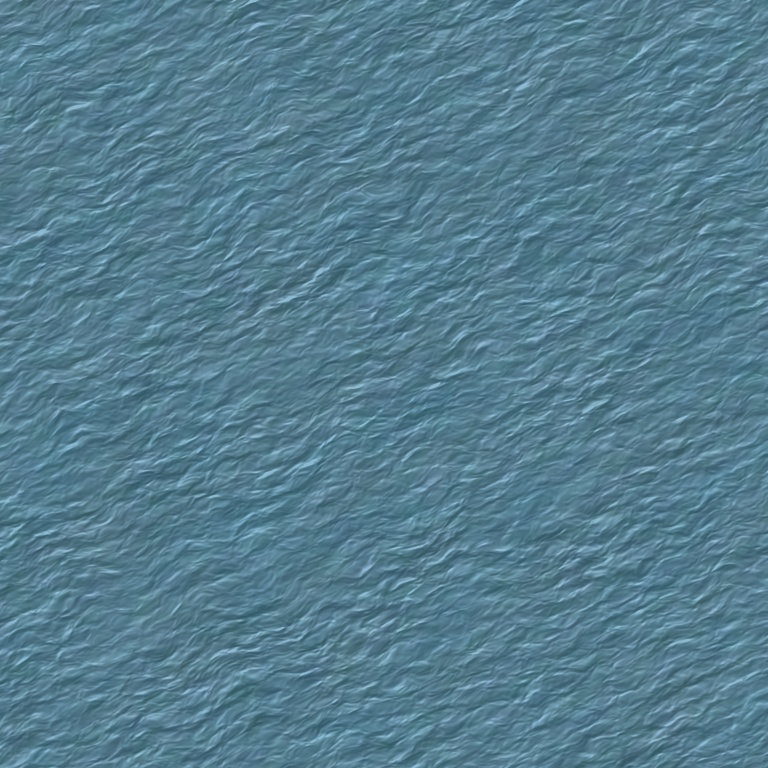
This texture is drawn by a WebGL 1 fragment shader. Its source:

```glsl
precision highp float;
// Wind-ruffled blue-grey water: a warped, stretched gradient-noise height field
// runs in short slanting crests and is lit from the upper left by its slope.
// Broad noise varies the roughness, brightness and tint in patches.

uniform vec2 u_resolution;

vec2 hashGradient(vec2 cell) {
  vec2 k = vec2(dot(cell, vec2(127.1, 311.7)), dot(cell, vec2(269.5, 183.3)));
  return fract(sin(k) * 43758.5453) * 2.0 - 1.0;
}

float noise(vec2 p) {
  vec2 i = floor(p);
  vec2 f = p - i;
  vec2 w = f * f * f * (f * (f * 6.0 - 15.0) + 10.0);
  float a = dot(hashGradient(i), f);
  float b = dot(hashGradient(i + vec2(1.0, 0.0)), f - vec2(1.0, 0.0));
  float c = dot(hashGradient(i + vec2(0.0, 1.0)), f - vec2(0.0, 1.0));
  float d = dot(hashGradient(i + 1.0), f - 1.0);
  return mix(mix(a, b, w.x), mix(c, d, w.x), w.y);
}

// Coordinates along and across a direction given in radians
vec2 alongAcross(vec2 p, float angle) {
  float c = cos(angle);
  float s = sin(angle);
  return vec2(c * p.x + s * p.y, c * p.y - s * p.x);
}

float waveHeight(vec2 uv) {
  vec2 q = alongAcross(uv, 0.4) * vec2(23.0, 48.0);

  // Bend the crests, then wrinkle them
  q.y += 0.9 * noise(q * vec2(0.5, 0.2) + 31.7);
  q += 0.3 * vec2(noise(q * 1.5 + 5.3), noise(q * 1.5 + 71.9));

  float height = 0.0;
  float amplitude = 1.0;
  for (int octave = 0; octave < 4; octave++) {
    height += amplitude * noise(q);
    q = alongAcross(q, 0.08) * 1.75 + vec2(17.3, 41.9);
    amplitude *= 0.6;
  }
  return height;
}

void main() {
  vec2 uv = gl_FragCoord.xy / u_resolution.y;

  // Slope towards the light
  vec2 toLight = vec2(-0.5, 0.87) * 0.0012;
  float relief = 9.6 * (waveHeight(uv - toLight) - waveHeight(uv + toLight));

  // Calm and rough patches, and long brighter streaks
  vec2 streak = alongAcross(uv, 0.55);
  float roughness = 0.97 + 0.6 * noise(streak * vec2(5.0, 10.0) + 13.1);
  float swell = noise(streak * vec2(6.0, 15.0) + 57.3)
              + 0.9 * noise(streak * vec2(18.0, 36.0) + 91.7);
  relief *= roughness;

  // Lit faces glint more strongly than shaded ones darken
  float tone = relief + 0.12 * (relief * relief - 1.0) + 0.75 * swell;
  tone = clamp(tone, -2.4, 4.2);
  vec3 water = vec3(0.333, 0.490, 0.559) + vec3(0.052, 0.057, 0.063) * tone;

  // Drift between slate and clearer blue, and between teal and lavender
  float tint = noise(streak * vec2(6.0, 14.0) + 23.9)
             + 0.7 * noise(streak * vec2(24.0, 40.0) + 47.1);
  float lavender = noise(streak * vec2(22.0, 38.0) + 83.5);
  water += vec3(-0.022, 0.005, 0.018) * tint;
  water += vec3(0.012, -0.012, 0.022) * lavender;

  gl_FragColor = vec4(water, 1.0);
}
```
